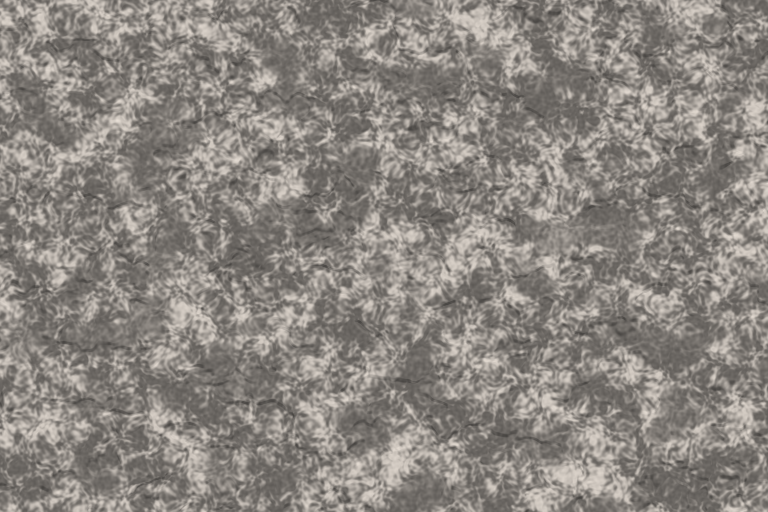
Reproduce this texture procedurally as a Shadertoy shader.

```glsl
vec2 gradient(vec2 cell) {
    vec3 q = fract(cell.xyx * vec3(0.1031, 0.1030, 0.0973));
    q += dot(q, q.yzx + 33.33);
    float angle = 6.2832 * fract((q.x + q.y) * q.z);
    return vec2(cos(angle), sin(angle));
}

float gradientNoise(vec2 p) {
    vec2 i = floor(p), f = fract(p);
    vec2 u = f * f * f * (f * (f * 6.0 - 15.0) + 10.0);
    vec2 e = vec2(0.0, 1.0);
    float bottom = mix(dot(gradient(i), f),
                       dot(gradient(i + e.yx), f - e.yx), u.x);
    float top = mix(dot(gradient(i + e.xy), f - e.xy),
                    dot(gradient(i + e.yy), f - e.yy), u.x);
    return mix(bottom, top, u.y);
}

// Rotated octaves; gain sets how rough the sum is
float fractal(vec2 p, int octaves, float gain) {
    float sum = 0.0, amplitude = 1.0;
    for (int k = 0; k < octaves; k++) {
        sum += amplitude * gradientNoise(p);
        p = mat2(1.6, 1.2, -1.2, 1.6) * p + 17.3;
        amplitude *= gain;
    }
    return sum;
}

// Raised plates, wider than tall
float plate(vec2 p) {
    float height = fractal(p * vec2(7.0, 11.0) + 41.0, 4, 0.6);
    return smoothstep(0.08, 0.2, height);
}

void mainImage(out vec4 fragColor, in vec2 fragCoord) {
    vec2 p = fragCoord / iResolution.y + 3.0;

    // Ragged outlines for the pale crust
    vec2 warp = vec2(gradientNoise(p * 23.0), gradientNoise(p * 23.0 + 60.0));
    vec2 q = p + 0.012 * warp;
    float crust = 1.75 * fractal(q * 7.0, 5, 1.08);

    // Smooth worn patches hold less crust
    float worn = smoothstep(0.08, 0.4, fractal(p * vec2(8.0, 10.0) + 90.0, 2, 0.5));
    crust = mix(crust + 0.12, crust * 0.45 - 0.55, worn);

    // Thin shadows along the upper rims, faint light on the lower ones
    float ledge = plate(q - vec2(0.001, 0.006)) - plate(q);
    float relief = -0.1 * max(ledge, 0.0) + 0.05 * max(-ledge, 0.0);

    float speckle = 0.07 * gradientNoise(p * 125.0 + 7.0);
    float tone = mix(0.41, 0.82, smoothstep(-1.4, 2.5, crust));
    tone += relief + speckle;

    fragColor = vec4(tone * vec3(1.0, 0.962, 0.922), 1.0);
}
```
